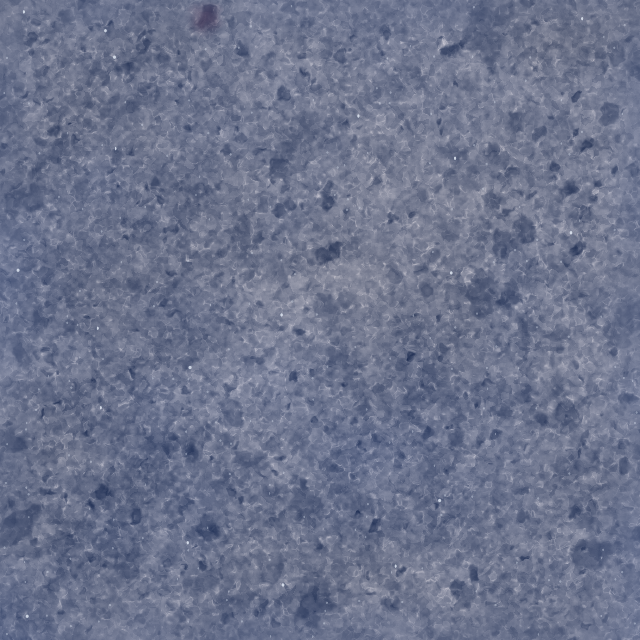
A three.js fragment shader for this texture:

```glsl
// Blue-grey crystalline stone: packed Voronoi crystals with pale, broken rims,
// overlaid by clustered dark translucent grains and a few bright glints.
// All layers add to one tone value, which is then mapped to colour.

varying vec2 vUv;

float hash(vec2 p) {
  return fract(sin(dot(p, vec2(127.1, 311.7))) * 43758.5453);
}

vec2 hash2(vec2 p) {
  return vec2(hash(p), hash(p + 57.3));
}

float noise(vec2 p) {
  vec2 i = floor(p), f = fract(p);
  f = f * f * (3.0 - 2.0 * f);
  return mix(mix(hash(i), hash(i + vec2(1.0, 0.0)), f.x),
             mix(hash(i + vec2(0.0, 1.0)), hash(i + vec2(1.0, 1.0)), f.x), f.y);
}

float fbm(vec2 p) {
  float sum = 0.0, amp = 0.5;
  for (int i = 0; i < 4; i++) {
    sum += amp * noise(p);
    p = p * 2.03 + 17.1;
    amp *= 0.5;
  }
  return sum / 0.9375;
}

// Voronoi crystals: x = random tone of the cell, y = distance to its border
vec2 crystals(vec2 p) {
  vec2 cell = floor(p);
  float nearest = 8.0, second = 8.0, tone = 0.0;
  for (int y = -1; y <= 1; y++) {
    for (int x = -1; x <= 1; x++) {
      vec2 c = cell + vec2(float(x), float(y));
      float d = length(c + hash2(c) - p);
      if (d < nearest) {
        second = nearest;
        nearest = d;
        tone = hash(c + 9.7);
      } else {
        second = min(second, d);
      }
    }
  }
  return vec2(tone, second - nearest);
}

// Scattered rough ellipses: x = darkness, y = pale rim
vec2 darkGrains(vec2 uv, float scale, float density, float seed) {
  vec2 p = uv * scale + seed;
  vec2 cell = floor(p);
  float rough = (fbm(p * 2.4) - 0.5) * 0.5;
  float soft = 0.0022 * scale + 0.03;
  vec2 result = vec2(0.0);
  for (int y = -1; y <= 1; y++) {
    for (int x = -1; x <= 1; x++) {
      vec2 c = cell + vec2(float(x), float(y));
      float cluster = 0.4 + 1.2 * noise((c - seed) / scale * 9.0 + 61.0);
      float present = step(hash(c + 3.1), density * cluster);
      vec2 q = p - c - hash2(c + 11.0);
      float angle = 0.9 + 2.4 * (hash(c + 23.0) - 0.5);
      q = mat2(cos(angle), -sin(angle), sin(angle), cos(angle)) * q;
      q.y *= 1.0 + 0.9 * hash(c + 31.0);
      float d = length(q) + rough - mix(0.2, 0.5, hash(c + 41.0));
      float depth = hash(c + 53.0);
      float body = 1.0 - smoothstep(-soft * 1.5, soft, d);
      float shade = 0.6 + 0.8 * noise(p * 4.0 + 7.0);
      result.x = max(result.x, present * body * shade * (0.3 + 0.7 * pow(depth, 4.0)));
      result.y = max(result.y, present * (1.0 - smoothstep(0.0, soft * 1.6, abs(d - soft))));
    }
  }
  return result;
}

// Tiny bright specks
float glints(vec2 uv, float scale, float density, float radius) {
  vec2 p = uv * scale;
  vec2 c = floor(p);
  vec2 q = (fract(p) - 0.25 - 0.5 * hash2(c + 71.0)) / scale;
  q.x *= 1.0 + 0.8 * hash(c + 83.0);
  float speck = 1.0 - smoothstep(radius * 0.4, radius, length(q));
  return speck * step(hash(c + 91.0), density);
}

void main() {
  vec2 uv = vUv;
  vec2 warp = vec2(noise(uv * 80.0), noise(uv * 80.0 + 40.0)) - 0.5;
  vec2 jitter = vec2(noise(uv * 190.0), noise(uv * 190.0 + 40.0)) - 0.5;
  vec2 p = uv + warp * 0.009 + jitter * 0.004;

  // cloudy patches, mottling and packed crystals
  vec2 coarse = crystals(p * 44.0);
  vec2 fine = crystals(p * 100.0 + 20.0);
  float tone = 0.034 + (fbm(uv * 5.0 + 3.0) - 0.5) * 0.17;
  tone += (fbm(uv * 19.0 + 8.0) - 0.5) * 0.13;
  tone += (coarse.x - 0.5) * 0.06 + (fine.x - 0.5) * 0.085;
  tone += (fbm(uv * 130.0) - 0.5) * 0.2;

  // broken pale rims between crystals
  float broken = smoothstep(0.5, 0.9, noise(uv * 150.0 + 12.0));
  tone += broken * 0.1 * (1.0 - smoothstep(0.0, 0.35, fine.y));
  tone += broken * 0.05 * (1.0 - smoothstep(0.0, 0.16, coarse.y));

  // dark grains in four sizes
  vec2 huge = darkGrains(p, 12.0, 0.2, 15.0);
  vec2 large = darkGrains(p, 20.0, 0.36, 5.0);
  vec2 medium = darkGrains(p, 36.0, 0.42, 33.0);
  vec2 small = darkGrains(p, 64.0, 0.36, 71.0);
  float dark = max(max(huge.x * 0.8, large.x), max(medium.x, small.x));
  tone = mix(tone, tone * 0.6, min(dark * 1.5, 1.0)) - dark * 0.18;
  tone += broken * 0.06 * max(large.y, max(medium.y, small.y));

  // calmer margins
  vec2 border = min(uv, 1.0 - uv);
  float margin = 1.0 - smoothstep(0.0, 0.08, min(border.x, border.y));
  tone *= 1.0 - 0.3 * margin;

  // tone to colour, with faint warm drifts and one plum stain
  vec3 color = vec3(0.407, 0.44, 0.543) + tone * vec3(1.0, 0.9, 0.75);
  float warm = fbm(uv * 3.5 + 31.0) - 0.5 - 0.12 * margin;
  color += warm * vec3(0.04, 0.015, -0.035);
  float stain = 1.0 - smoothstep(0.0, 0.035, length(p - vec2(0.32, 0.97)));
  color += stain * vec3(-0.03, -0.09, -0.08);

  float glint = 0.35 * glints(uv, 60.0, 0.06, 0.0026) + 0.8 * glints(uv, 15.0, 0.06, 0.0036);
  color = mix(color, vec3(0.9, 0.93, 0.97), min(glint, 1.0));
  gl_FragColor = vec4(clamp(color, 0.0, 1.0), 1.0);
}
```
